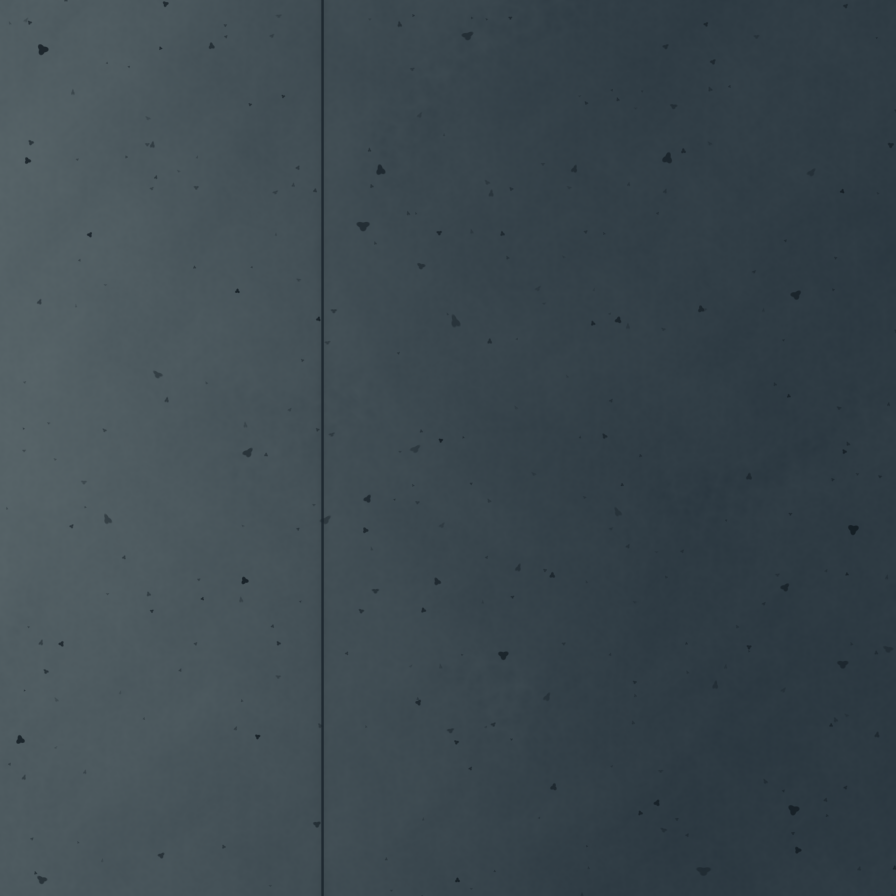
Reproduce this texture procedurally as a Shadertoy shader.

```glsl
// Dark blue-grey concrete panels, lit from the left and split by one thin seam.
// Layered sines make the soft clouds, cellular noise makes the fine grain and
// worn patches, and jittered grids scatter small elongated air pits.

const vec3 SHADOW = vec3(0.155, 0.205, 0.240);
const vec3 LIGHT = vec3(0.335, 0.385, 0.402);
const vec3 PIT_COLOR = vec3(0.070, 0.105, 0.130);
const vec3 SEAM_COLOR = vec3(0.100, 0.140, 0.170);
const float SEAM_X = 0.36;

vec2 hash2(vec2 p) {
    vec3 q = fract(p.xyx * vec3(0.1031, 0.1030, 0.0973));
    q += dot(q, q.yzx + 33.33);
    return fract((q.xx + q.yz) * q.zy);
}

// Distance to the nearest jittered point, about 0 to 1
float cellular(vec2 p) {
    vec2 cell = floor(p);
    float nearest = 2.0;
    for (int y = -1; y <= 1; y++) {
        for (int x = -1; x <= 1; x++) {
            vec2 id = cell + vec2(x, y);
            nearest = min(nearest, length(id + hash2(id) - p));
        }
    }
    return nearest;
}

// Warped layers of rotated sines, about -1 to 1
float clouds(vec2 p, int layers) {
    mat2 turn = mat2(0.80, 0.60, -0.60, 0.80);
    float sum = 0.0;
    float amplitude = 0.5;
    for (int i = 0; i < layers; i++) {
        p += 0.65 * sin(p.yx * 1.27 + float(i) * 2.1);
        sum += amplitude * sin(p.x) * cos(p.y * 0.83 + 1.0);
        p = turn * p * 1.83 + 3.7;
        amplitude *= 0.68;
    }
    return sum;
}

// One pit at most per grid cell; returns its coverage
float pits(vec2 uv, float grid, float chance, float minRadius, float maxRadius, float soft) {
    vec2 p = uv * grid;
    vec2 id = floor(p);
    vec2 pick = hash2(id + 41.0);
    vec2 shape = hash2(id + 87.0);
    vec2 offset = (fract(p) - mix(vec2(0.2), vec2(0.8), hash2(id + 13.0))) / grid;

    float angle = 6.2832 * shape.x;
    offset = mat2(cos(angle), -sin(angle), sin(angle), cos(angle)) * offset;
    offset.x *= mix(0.60, 1.0, shape.y);
    float wobble = 1.0 + 0.25 * sin(3.0 * atan(offset.y, offset.x) + angle);

    float radius = mix(minRadius, maxRadius, pick.y * pick.y) * wobble;
    float mask = 1.0 - smoothstep(radius - soft, radius + soft, length(offset));
    return mask * step(pick.x, chance) * mix(0.45, 1.0, shape.y);
}

// Light falling off to the right, with dimmer top and bottom
float lighting(vec2 uv) {
    float light = 1.0 - smoothstep(-0.10, 0.86, uv.x);
    float dim = 0.20 * smoothstep(0.36, 0.0, uv.y) + 0.12 * smoothstep(0.70, 1.0, uv.y);
    return 0.15 + 0.85 * light * (1.0 - dim);
}

// Brightness variation of the cast surface
float surface(vec2 uv) {
    float broad = clouds(uv * vec2(7.0, 6.0) + 2.0, 4);
    float mottle = clouds(uv * 38.0 + 9.0, 5);
    float grain = cellular(uv * 150.0) + cellular(uv * 85.0 + 19.0) - 1.0;
    float streak = sin(uv.x * 410.0 + 2.0 * sin(uv.y * 9.0)) * sin(uv.x * 173.0);
    float patches = smoothstep(0.25, 0.75, clouds(uv * 11.0 + 27.0, 3));
    float worn = patches * (cellular(uv * 60.0 + 0.3 * mottle) - 0.55);
    return 0.075 * broad + 0.032 * mottle + 0.035 * grain + 0.007 * streak + 0.10 * worn;
}

void mainImage(out vec4 fragColor, in vec2 fragCoord) {
    vec2 uv = fragCoord / iResolution.xy;
    float pixel = 1.0 / iResolution.y;

    // Lit concrete
    float tone = lighting(uv) + surface(uv);
    vec3 color = mix(SHADOW, LIGHT, clamp(tone, -0.1, 1.15));

    // Air pits, from rare large ones to faint specks
    float soft = max(pixel * 0.7, 0.0011);
    float pitMask = pits(uv, 13.0, 0.25, 0.0020, 0.0052, soft);
    pitMask = max(pitMask, 0.85 * pits(uv + 0.37, 21.0, 0.20, 0.0013, 0.0032, soft));
    pitMask = max(pitMask, 0.60 * pits(uv + 0.71, 37.0, 0.13, 0.0008, 0.0020, soft));
    color = mix(color, PIT_COLOR, 0.88 * pitMask);

    // Panel seam with a faint shade around it
    float seamDistance = abs(uv.x - SEAM_X);
    float seam = 1.0 - smoothstep(0.0011 - pixel * 0.5, 0.0011 + pixel, seamDistance);
    color *= 1.0 - 0.07 * exp(-seamDistance * 220.0);
    color = mix(color, SEAM_COLOR, 0.85 * seam);

    fragColor = vec4(color, 1.0);
}
```
